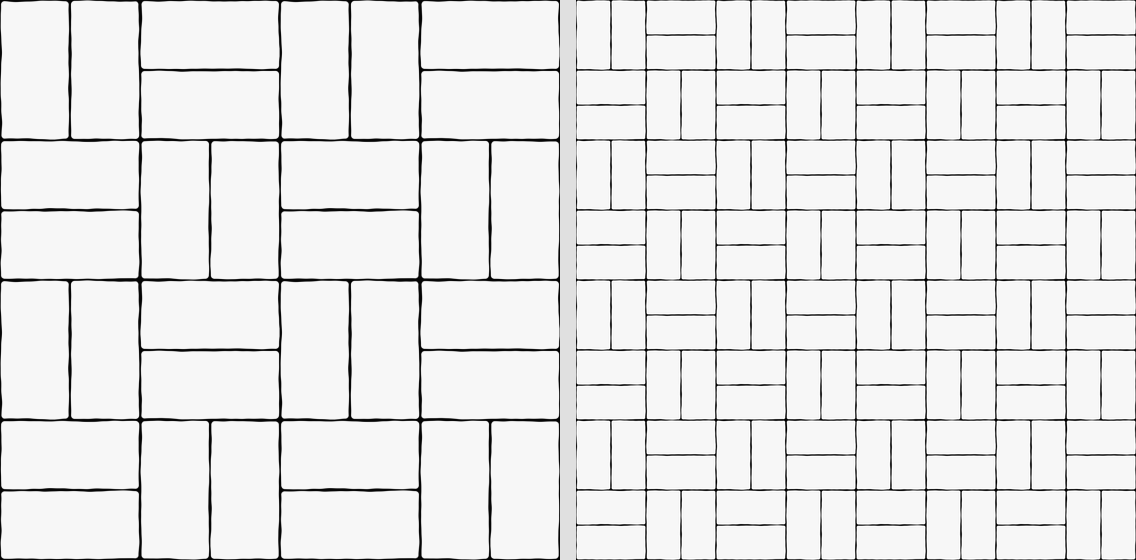
Left, the tile; right, the same tile 2 across and 2 down.
A WebGL 2 fragment shader for this pattern:

```glsl
#version 300 es
precision highp float;
// Basket-weave paving: square cells of two pale bricks each, the pairs turned
// by a quarter in a checkerboard. Each brick is a rounded box whose edge is
// shifted by its own gradient noise, so the dark joints swell and thin.

#define REPEATS 2.0        // tiles across and down, each of 2 x 2 cells
#define JOINT 0.0086       // half joint width, in cells
#define MIN_JOINT 0.003    // thinnest half joint, in cells
#define WOBBLE 0.011       // strength of the edge noise, in cells
#define WAVES 4.0          // noise lattice steps per cell
#define CORNER 0.025       // corner radius of a brick, in cells
#define BRICK_COLOR vec3(0.97)
#define JOINT_COLOR vec3(0.015)

out vec4 fragColor;
uniform vec2 u_resolution;

float hash(vec3 p) {
    p = fract(p * vec3(0.1031, 0.1030, 0.0973));
    p += dot(p, p.yxz + 33.33);
    return fract((p.x + p.y) * p.z);
}

// Dot product of a random unit gradient with the offset from its lattice point
float gradientAt(vec2 node, vec2 offset, float period, float seed) {
    float angle = 6.28318 * hash(vec3(mod(node, period), seed));
    return dot(vec2(cos(angle), sin(angle)), offset);
}

// Gradient noise that wraps after a whole number of lattice steps
float wrappedNoise(vec2 p, float period, float seed) {
    vec2 i = floor(p), f = p - i;
    vec2 w = f * f * f * (f * (f * 6.0 - 15.0) + 10.0);
    vec2 e = vec2(1.0, 0.0);
    float low = mix(gradientAt(i, f, period, seed),
                    gradientAt(i + e.xy, f - e.xy, period, seed), w.x);
    float high = mix(gradientAt(i + e.yx, f - e.yx, period, seed),
                     gradientAt(i + e.xx, f - e.xx, period, seed), w.x);
    return mix(low, high, w.y);
}

float roundedBox(vec2 p, vec2 halfSize, float radius) {
    vec2 q = abs(p) - halfSize + radius;
    return length(max(q, 0.0)) + min(max(q.x, q.y), 0.0) - radius;
}

void main() {
    // Position inside the repeating tile, measured in cells
    vec2 p = fract(gl_FragCoord.xy / u_resolution * REPEATS) * 2.0;
    float pixel = 2.0 * REPEATS / min(u_resolution.x, u_resolution.y);

    // Turn every other cell so that its two bricks always lie along x
    vec2 cell = floor(p), local = p - cell;
    if (mod(cell.x + cell.y, 2.0) > 0.5) local = local.yx;
    float row = floor(local.y * 2.0);
    vec2 fromCenter = local - vec2(0.5, 0.25 + 0.5 * row);

    // Uneven edge, different for every brick of the tile
    float seed = 7.0 + 13.0 * (cell.x + 2.0 * cell.y + 4.0 * row);
    float wave = wrappedNoise(p * WAVES, 2.0 * WAVES, seed)
               + 0.4 * wrappedNoise(p * WAVES * 3.0, 6.0 * WAVES, seed + 5.0);
    float inset = max(JOINT + WOBBLE * wave, MIN_JOINT);

    float d = roundedBox(fromCenter, vec2(0.5, 0.25) - inset, CORNER);
    float joint = smoothstep(-0.75 * pixel, 0.75 * pixel, d);
    fragColor = vec4(mix(BRICK_COLOR, JOINT_COLOR, joint), 1.0);
}
```
